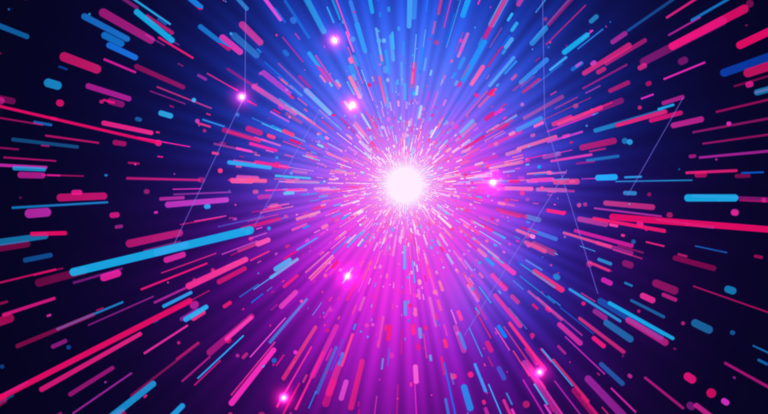
A Shadertoy shader for this background:

```glsl
const float TAU = 6.28319;
const vec2 CENTER = vec2(0.527, 0.553);
const int LAYERS = 9;
const float CELLS_PER_LOG = 2.6;
const float STREAK_DENSITY = 0.44;
const float LINE_WIDTH = 0.0013;

const vec3 NAVY = vec3(0.015, 0.015, 0.11);
const vec3 INDIGO = vec3(0.1, 0.03, 0.26);
const vec3 BLUE = vec3(0.02, 0.36, 1.0);
const vec3 SKY = vec3(0.4, 0.66, 1.0);
const vec3 VIOLET = vec3(0.74, 0.02, 0.7);
const vec3 MAGENTA = vec3(1.0, 0.2, 0.9);
const vec3 ROSE = vec3(1.0, 0.05, 0.42);
const vec3 CYAN = vec3(0.1, 0.74, 0.98);
const vec3 LAVENDER = vec3(0.5, 0.45, 0.9);
const vec3 WHITE = vec3(1.0, 0.93, 1.0);

// Thin links and large bars as start and end points around the center
const vec4 LINKS[7] = vec4[7](
    vec4(-0.386, 0.217, -0.556, -0.14), vec4(0.333, 0.45, 0.338, 0.157),
    vec4(0.338, 0.157, 0.466, -0.261), vec4(0.672, 0.21, 0.539, -0.024),
    vec4(0.391, 0.036, 0.145, -0.362), vec4(-0.384, 0.428, -0.386, 0.217),
    vec4(-0.205, 0.181, -0.362, -0.097));
const int CYAN_BARS = 5;
const vec4 BARS[10] = vec4[10](
    vec4(-0.8, -0.21, -0.374, -0.109), vec4(-0.647, 0.418, -0.563, 0.35),
    vec4(0.495, -0.285, 0.647, -0.37), vec4(0.684, -0.031, 0.797, -0.031),
    vec4(0.386, 0.321, 0.44, 0.362), vec4(-0.99, 0.193, -0.592, 0.101),
    vec4(0.502, -0.077, 0.9, -0.109), vec4(-0.9, -0.118, -0.821, -0.116),
    vec4(0.81, 0.338, 0.92, 0.39), vec4(-0.99, -0.52, -0.52, -0.28));
const vec2 SPARKS[7] = vec2[7](
    vec2(-0.126, 0.193), vec2(0.213, 0.005), vec2(-0.394, 0.213),
    vec2(0.326, -0.452), vec2(-0.292, -0.514), vec2(-0.138, -0.22),
    vec2(-0.169, 0.35));

vec4 hash4(vec3 cell) {
    float n = dot(cell, vec3(12.99, 78.23, 37.72));
    return fract(sin(n + vec4(0.0, 1.7, 3.1, 4.9)) * 43758.5);
}

float segmentDistance(vec2 p, vec4 ends) {
    vec2 along = ends.zw - ends.xy, offset = p - ends.xy;
    float t = clamp(dot(offset, along) / dot(along, along), 0.0, 1.0);
    return length(offset - along * t);
}

float fill(float dist, float feather) {
    return smoothstep(feather, -feather, dist);
}

float blob(vec2 offset, float sharpness) {
    return exp(-sharpness * dot(offset, offset));
}

vec3 background(vec2 p, float r, float angle) {
    float fibers = 0.5 + 0.25 * sin(angle * 46.0 + 3.0 * sin(angle * 7.0))
                       + 0.25 * sin(angle * 83.0 + 2.0 * sin(angle * 13.0));
    float haze = blob(p * vec2(1.0, 0.6), 6.0);
    float blueness = smoothstep(-0.2, 0.18, p.y) + 0.8 * blob(p - vec2(0.3, -0.2), 20.0);
    vec3 tone = mix(VIOLET, BLUE, min(blueness, 1.0));
    vec3 color = NAVY + INDIGO * blob(p, 2.4) + tone * haze * mix(0.6, 1.0, fibers);

    // Pale blue above and below right of the core, magenta around it
    float sky = blob((p - vec2(0.0, 0.2)) * vec2(0.85, 1.0), 18.0)
              + 0.8 * blob(p - vec2(0.13, -0.18), 50.0) + 0.4 * blob(p + vec2(0.2, 0.0), 50.0);
    color = mix(color, SKY, 0.7 * min(sky, 1.0) * mix(0.7, 1.0, fibers));
    float halo = blob(p + vec2(0.0, 0.04), 20.0) + 0.6 * blob((p + vec2(0.03, 0.25)) * vec2(1.2, 0.8), 18.0)
               + 0.4 * blob(p - vec2(0.2, 0.02), 45.0);
    return mix(color, MAGENTA, min(halo, 1.0) * mix(0.65, 0.95, fibers));
}

// Capsules in log-polar cells, growing with the radius
vec3 addStreaks(vec3 color, vec2 p, float r, float angle, float feather) {
    float nearCore = exp(-4.0 * r);
    float fade = mix(1.0, 0.8, smoothstep(0.4, 1.0, r));
    for (int i = 0; i < LAYERS; i++) {
        float layer = float(i);
        float sectors = 40.0 + 10.0 * layer;
        float sectorAngle = TAU / sectors;
        float turn = angle / sectorAngle;
        float sector = floor(turn);
        float depth = log(r) * CELLS_PER_LOG + hash4(vec3(sector, layer, 5.0)).x;
        vec4 rnd = hash4(vec3(sector, floor(depth), layer));
        vec4 look = hash4(vec3(floor(depth), sector, layer + 20.0));
        if (rnd.x > STREAK_DENSITY) continue;

        float halfLength = 0.42 * rnd.y * rnd.y * rnd.y / CELLS_PER_LOG;
        float width = mix(0.002, 0.01, rnd.z * rnd.z) * (1.0 + 0.35 / (r + 0.03));
        width = min(width, 0.28 * sectorAngle);
        vec2 q = vec2((fract(depth) - 0.5) / CELLS_PER_LOG,
                      (fract(turn) - 0.5 + 0.4 * (rnd.w - 0.5)) * sectorAngle);
        float dist = length(vec2(max(abs(q.x) - halfLength, 0.0), q.y)) - width;

        float cyanChance = 0.22 + 0.45 * smoothstep(0.0, 0.35, p.y - 0.4 * abs(p.x));
        vec3 tint = look.x < cyanChance ? mix(BLUE, CYAN, sqrt(look.y))
                                        : mix(ROSE, MAGENTA, look.y * look.y);
        tint = mix(tint, WHITE, min(nearCore * 1.8 * look.w, 1.0));
        color = mix(color, tint, fill(dist * r, feather) * fade * mix(0.45, 1.0, look.z));
    }
    return color;
}

void mainImage(out vec4 fragColor, in vec2 fragCoord) {
    float pixel = 1.0 / iResolution.y;
    float feather = max(pixel, 0.003);
    vec2 p = (fragCoord - CENTER * iResolution.xy) * pixel;
    float r = max(length(p), 0.001);
    float angle = atan(p.y, p.x);

    vec3 color = background(p, r, angle);
    color = addStreaks(color, p, r, angle, feather);

    // Links and bars
    for (int i = 0; i < LINKS.length(); i++)
        color = mix(color, LAVENDER, 0.6 * fill(segmentDistance(p, LINKS[i]) - LINE_WIDTH, feather));
    for (int i = 0; i < BARS.length(); i++) {
        float width = 0.004 + 0.007 * fract(float(i) * 0.62 + 0.9);
        float dist = segmentDistance(p, BARS[i]) - width;
        color = mix(color, i < CYAN_BARS ? CYAN : ROSE, 0.85 * fill(dist, feather));
    }

    // Glowing sparks
    for (int i = 0; i < SPARKS.length(); i++) {
        vec2 offset = p - SPARKS[i];
        color += ROSE * 0.7 * blob(offset, 1600.0) + WHITE * blob(offset, 14000.0);
    }

    // White core
    float core = blob(p, 450.0) + 0.55 * blob(p, 60.0);
    color = mix(color, WHITE, min(core, 1.0));
    fragColor = vec4(clamp(color, 0.0, 1.0), 1.0);
}
```
